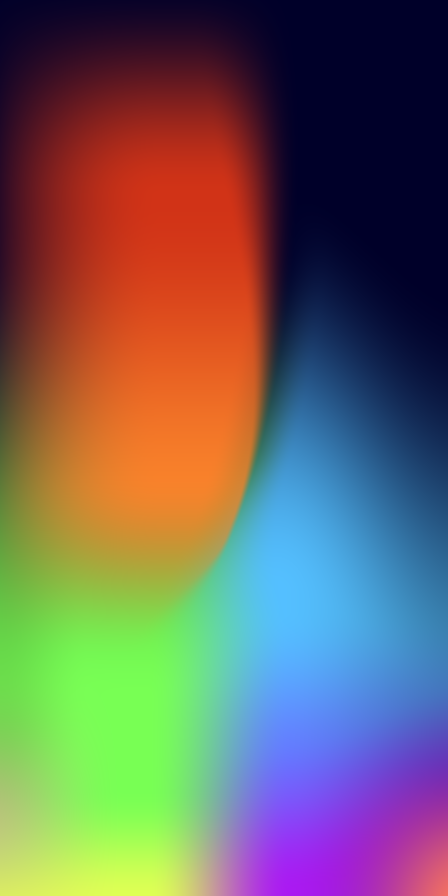
Give the GLSL for this background, as a Shadertoy shader.

```glsl
// Soft aurora gradient: an ember plume with one crisp flank over green, blue and violet glows.

#define NAVY    vec3(0.00, 0.00, 0.16)
#define ORANGE  vec3(0.98, 0.52, 0.17)
#define RED     vec3(0.82, 0.20, 0.09)
#define GREEN   vec3(0.47, 1.00, 0.33)
#define YELLOW  vec3(0.88, 1.00, 0.33)
#define TAN     vec3(0.82, 0.72, 0.55)
#define SKY     vec3(0.33, 0.75, 1.00)
#define INDIGO  vec3(0.40, 0.45, 1.00)
#define VIOLET  vec3(0.67, 0.10, 0.95)
#define CORAL   vec3(1.00, 0.48, 0.35)
#define PLUME_APEX vec2(0.668, 0.85)
#define EDGE_SOFTNESS 0.012

// Smooth step from a to b that also accepts a > b.
float ease(float a, float b, float x) {
    float t = clamp((x - a) / (b - a), 0.0, 1.0);
    return t * t * (3.0 - 2.0 * t);
}

// Horizontal position of the plume's right flank at height y.
float plumeEdge(float y) {
    float d = y - PLUME_APEX.y;
    float d2 = d * d;
    return PLUME_APEX.x - 0.7 * d2 - 1.5 * d2 * d2 * d2;
}

// Green field, yellow at the foot and tan along the left border.
vec3 greenField(vec2 p) {
    vec3 color = mix(GREEN, YELLOW, ease(0.12, -0.01, p.y));
    float band = (p.y - 0.09) / 0.09;
    color = mix(color, TAN, 0.75 * ease(0.28, -0.04, p.x) * exp(-band * band));
    color *= 1.0 - 0.12 * ease(0.2, 0.0, p.x) * ease(0.04, 0.2, p.y);
    return mix(NAVY, color, ease(0.72, 0.22, p.y));
}

// Blue field, sinking to the right, with violet and coral below.
vec3 blueField(vec2 p) {
    float side = ease(0.62, 1.05, p.x);
    vec3 color = mix(SKY, INDIGO, ease(0.32, 0.12, p.y));
    color = mix(color, VIOLET, ease(0.17, 0.0, p.y - 0.07 * side));
    color *= 1.0 - 0.27 * side;
    color = mix(color, CORAL, side * side * ease(0.16, -0.02, p.y));
    return mix(NAVY, color, ease(0.80, 0.34, p.y + 0.13 * side));
}

// Opacity of the plume: crisp right flank, feathered elsewhere.
float plumeAlpha(vec2 p, float edge) {
    float feather = EDGE_SOFTNESS + 0.22 * ease(0.42, 1.0, p.y)
                  + 0.10 * ease(0.40, 0.28, p.y);
    float right = ease(edge + 0.004, edge - feather, p.x);
    right *= 1.0 - 0.22 * ease(edge - 0.1, edge, p.x);
    float inset = 1.0 - clamp((p.x + 0.04) / 0.4, 0.0, 1.0);
    float left = 1.0 - inset * inset;
    return right * left * ease(0.26, 0.47, p.y) * ease(1.03, 0.78, p.y);
}

void mainImage(out vec4 fragColor, in vec2 fragCoord) {
    vec2 p = fragCoord / iResolution.xy;
    float edge = plumeEdge(p.y);

    // The seam between the fields is wide below and hugs the plume above.
    float rise = ease(0.28, 0.5, p.y);
    float seam = mix(0.49, edge + 0.02, rise);
    float spread = mix(0.16, 0.06, rise);
    vec3 color = mix(greenField(p), blueField(p), ease(seam - spread, seam + spread, p.x));

    // Plume on top.
    vec3 ember = mix(ORANGE, RED, ease(0.42, 0.78, p.y));
    color = mix(color, ember, plumeAlpha(p, edge));

    fragColor = vec4(color, 1.0);
}
```
